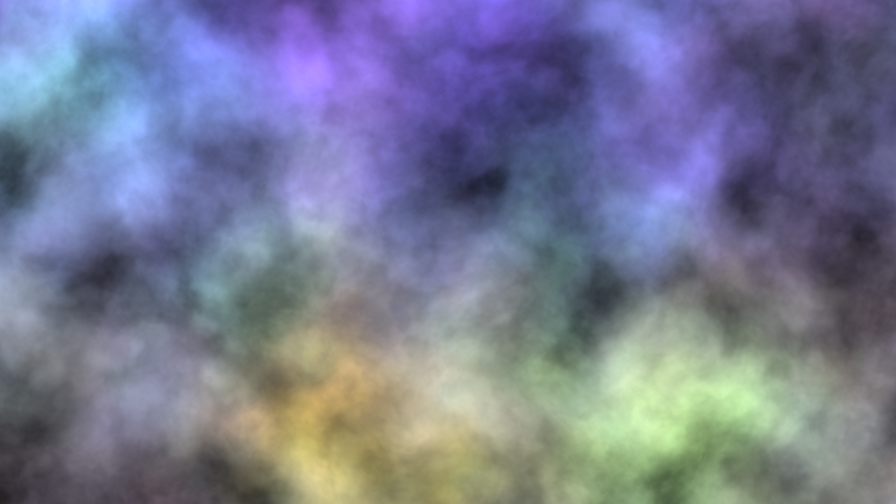
A WebGL 2 fragment shader for this texture:

```glsl
#version 300 es
precision highp float;
// Soft multicoloured clouds: violet and blue above, teal, green and ochre below.
// Broad colour washes are bent by low-frequency noise, then shaded by
// a rotated fractal sum of value noise.

uniform vec2 u_resolution;
out vec4 fragColor;

const int CLOUD_OCTAVES = 6;
const mat2 OCTAVE_TURN = mat2(0.8, 0.6, -0.6, 0.8);

// Integer hash of a lattice cell, returned in 0..1
float hash(ivec2 cell, uint seed) {
    uint h = uint(cell.x) * 1597334677u ^ uint(cell.y) * 3812015801u;
    h ^= seed * 2654435769u;
    h = (h ^ (h >> 16)) * 2146121005u;
    h = (h ^ (h >> 15)) * 2221713035u;
    h ^= h >> 16;
    return float(h >> 8) / 16777216.0;
}

// Value noise with quintic interpolation
float valueNoise(vec2 p, uint seed) {
    ivec2 cell = ivec2(floor(p));
    vec2 f = fract(p);
    vec2 w = f * f * f * (f * (f * 6.0 - 15.0) + 10.0);
    float low = mix(hash(cell, seed), hash(cell + ivec2(1, 0), seed), w.x);
    float high = mix(hash(cell + ivec2(0, 1), seed), hash(cell + ivec2(1, 1), seed), w.x);
    return mix(low, high, w.y);
}

// Fractal sum, normalised to 0..1
float fbm(vec2 p, int octaves, uint seed) {
    float sum = 0.0, total = 0.0, amplitude = 0.5;
    for (int i = 0; i < octaves; i++) {
        sum += amplitude * valueNoise(p, seed + uint(i));
        total += amplitude;
        amplitude *= 0.52;
        p = OCTAVE_TURN * p * 2.03 + vec2(17.3, 9.1);
    }
    return sum / total;
}

// Lays a soft round tint over a colour
vec3 wash(vec3 base, vec3 tint, vec2 p, vec2 centre, float radius, float strength) {
    vec2 d = (p - centre) / radius;
    return mix(base, tint, strength * exp(-dot(d, d)));
}

vec3 colourField(vec2 p) {
    vec3 mauveGrey = vec3(0.47, 0.46, 0.48);
    vec3 violet = vec3(0.43, 0.37, 0.70);
    vec3 blue = vec3(0.39, 0.43, 0.73);
    vec3 cyan = vec3(0.46, 0.65, 0.74);
    vec3 teal = vec3(0.46, 0.66, 0.62);
    vec3 green = vec3(0.62, 0.77, 0.56);
    vec3 ochre = vec3(0.60, 0.52, 0.31);
    vec3 slate = vec3(0.37, 0.43, 0.56);

    vec3 c = mix(mauveGrey, violet, smoothstep(0.38, 0.72, p.y));
    c = wash(c, blue, p, vec2(0.36, 0.66), 0.26, 0.85);
    c = wash(c, blue, p, vec2(1.02, 0.56), 0.24, 0.85);
    c = wash(c, cyan, p, vec2(0.08, 0.82), 0.28, 1.0);
    c = wash(c, slate, p, vec2(1.78, 0.80), 0.28, 1.0);
    c = wash(c, teal, p, vec2(0.50, 0.40), 0.23, 0.9);
    c = wash(c, teal, p, vec2(1.08, 0.39), 0.18, 0.75);
    c = wash(c, ochre, p, vec2(0.66, 0.10), 0.25, 1.0);
    c = wash(c, green, p, vec2(1.34, 0.13), 0.24, 1.0);
    return c;
}

void main() {
    vec2 p = gl_FragCoord.xy / u_resolution.y;

    // Uneven borders between the washes
    vec2 bend = vec2(fbm(p * 4.0, 4, 11u), fbm(p * 4.0, 4, 37u)) - 0.5;
    vec3 colour = colourField(p + 0.28 * bend);

    // Local hue drift
    vec3 drift = vec3(fbm(p * 3.2, 3, 51u), fbm(p * 3.2, 3, 67u), fbm(p * 3.2, 3, 83u));
    colour += 0.14 * (drift - 0.5);

    // Cloud light and shade
    float cloud = fbm(p * 4.6 + 0.25 * bend, CLOUD_OCTAVES, 5u);
    colour *= max(1.0 + 1.75 * (cloud - 0.5), 0.3);

    fragColor = vec4(clamp(colour, 0.0, 1.0), 1.0);
}
```
